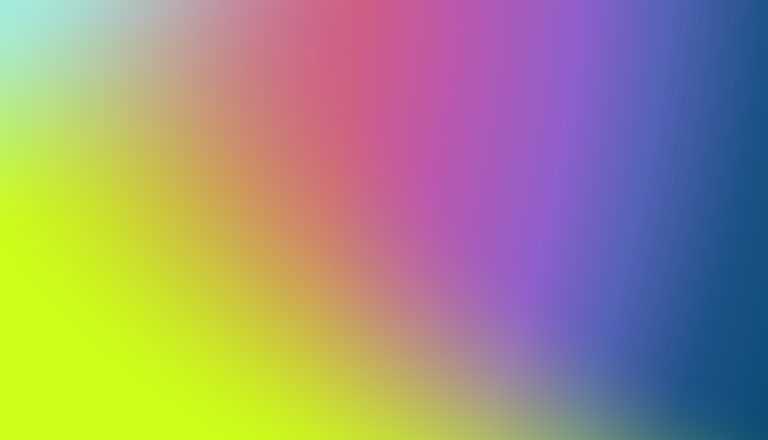
A Shadertoy shader for this background:

```glsl
// Soft colour mesh: lime and aqua on the left melting through rose and violet into deep blue.

#define LIME   vec3(0.797, 1.000, 0.095)
#define AQUA   vec3(0.645, 0.925, 0.865)
#define ROSE   vec3(0.812, 0.360, 0.518)
#define ORCHID vec3(0.735, 0.345, 0.680)
#define VIOLET vec3(0.565, 0.375, 0.800)
#define BLUE   vec3(0.333, 0.388, 0.714)
#define NAVY   vec3(0.118, 0.322, 0.537)
#define ABYSS  vec3(0.040, 0.294, 0.450)
#define RAMP_BEND vec2(0.05, 0.08)          // linear and squared lean of the ramp
#define EDGE_CURVE vec3(0.67, -1.12, 0.70)  // quadratic border of the left glow
#define EDGE_SOFTNESS vec2(0.41, -0.15)     // half width at the bottom, change with height

// Linear fade from 0 at a to 1 at b.
float ramp(float a, float b, float t) {
    return clamp((t - a) / (b - a), 0.0, 1.0);
}

// Rose to deep blue sweep, leaning left toward the bottom.
vec3 warmToCool(vec2 uv) {
    float drop = 1.0 - uv.y;
    float t = uv.x + dot(RAMP_BEND, vec2(drop, drop * drop));
    vec3 color = mix(ROSE, ORCHID, ramp(0.47, 0.60, t));
    color = mix(color, VIOLET, ramp(0.60, 0.755, t));
    color = mix(color, BLUE, ramp(0.755, 0.87, t));
    color = mix(color, NAVY, ramp(0.87, 1.00, t));
    return mix(color, ABYSS, ramp(1.00, 1.13, t));
}

// Lime that turns to aqua near the upper left corner.
vec3 leftGlow(vec2 uv) {
    return mix(LIME, AQUA, smoothstep(0.45, 1.0, uv.y - 0.25 * uv.x));
}

// Coverage of the left glow, with a curved and very soft border.
float leftMask(vec2 uv) {
    float border = dot(EDGE_CURVE, vec3(1.0, uv.y, uv.y * uv.y));
    float halfWidth = dot(EDGE_SOFTNESS, vec2(1.0, uv.y));
    return 1.0 - smoothstep(-halfWidth, halfWidth, uv.x - border);
}

void mainImage(out vec4 fragColor, in vec2 fragCoord) {
    vec2 uv = fragCoord / iResolution.xy;
    vec3 color = mix(warmToCool(uv), leftGlow(uv), leftMask(uv));
    fragColor = vec4(color, 1.0);
}
```
